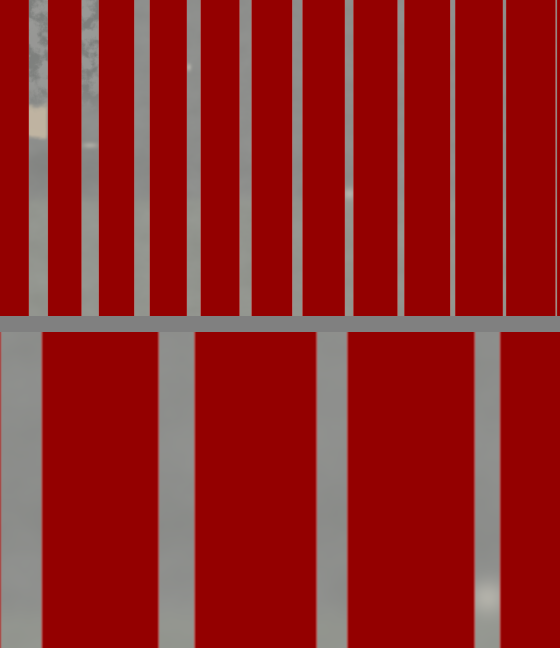
Top, the full canvas; bottom, a detail of the centre.
Write a Shadertoy shader that draws this pattern.

```glsl
vec2 hashGradient(vec2 cell) {
    vec2 h = vec2(dot(cell, vec2(127.1, 311.7)), dot(cell, vec2(269.5, 183.3)));
    return 2.0 * fract(sin(h) * 43758.5) - 1.0;
}

float gradientNoise(vec2 p) {
    vec2 i = floor(p), f = fract(p);
    vec2 u = f * f * f * (f * (f * 6.0 - 15.0) + 10.0);
    float a = dot(hashGradient(i), f);
    float b = dot(hashGradient(i + vec2(1, 0)), f - vec2(1, 0));
    float c = dot(hashGradient(i + vec2(0, 1)), f - vec2(0, 1));
    float d = dot(hashGradient(i + vec2(1, 1)), f - vec2(1, 1));
    return mix(mix(a, b, u.x), mix(c, d, u.x), u.y);
}

float fbm(vec2 p) {
    float sum = 0.0, amplitude = 0.5;
    for (int i = 0; i < 4; i++) {
        sum += amplitude * gradientNoise(p);
        p = p * 2.03 + 7.1;
        amplitude *= 0.5;
    }
    return sum;
}

float softSpot(vec2 p, vec2 center, vec2 radius) {
    vec2 q = (p - center) / radius;
    return exp(-dot(q, q));
}

// Hazy landscape seen through the gaps
vec3 backdrop(vec2 p) {
    float cloud = fbm(p * vec2(9.0, 12.0));
    float ground = 1.0 - smoothstep(0.35, 0.39, p.y);
    vec3 color = mix(vec3(0.555, 0.56, 0.55), vec3(0.575, 0.585, 0.56), ground);
    color += 0.05 * cloud;
    color -= 0.035 * softSpot(p, vec2(0.1, 0.47), vec2(0.4, 0.07));

    // Foliage at the upper left
    float leaves = smoothstep(-0.12, 0.18, fbm(p * 24.0));
    float crown = smoothstep(0.62, 0.75, p.y) * (1.0 - smoothstep(0.3, 0.36, p.x));
    color = mix(color, mix(vec3(0.62, 0.62, 0.61), vec3(0.45, 0.46, 0.45), leaves), 0.6 * crown);

    // Pale wall and small highlights
    float wall = smoothstep(0.56, 0.58, p.y + 0.04 * cloud)
               * (1.0 - smoothstep(0.63, 0.69, p.y + 0.15 * cloud))
               * (1.0 - smoothstep(0.14, 0.16, p.x));
    color = mix(color, vec3(0.77, 0.72, 0.64), 0.9 * wall);
    float glints = softSpot(p, vec2(0.598, 0.787), vec2(0.008, 0.012))
                 + softSpot(p, vec2(1.105, 0.387), vec2(0.02, 0.018))
                 + softSpot(p, vec2(0.285, 0.54), vec2(0.025, 0.01));
    return color + vec3(0.13, 0.12, 0.1) * glints;
}

// Signed distance to the nearest gap; both edges repeat at slightly different pitches
float gapDistance(float x) {
    float k = floor((x - 0.0914) * 6.0 + 0.3);
    float left = 0.0914 + k / 6.0;
    float right = 0.1516 + k * 0.1611;
    return max(left - x, x - right);
}

void mainImage(out vec4 fragColor, in vec2 fragCoord) {
    vec2 p = fragCoord / iResolution.y;
    float d = gapDistance(p.x);
    float soft = max(0.0022, 0.75 / iResolution.y);
    float bar = smoothstep(-soft, soft, d);
    vec3 color = mix(backdrop(p), vec3(0.58, 0.0, 0.0), bar);

    // Faint pink fringe where bar and gap meet
    float fringe = 4.0 * bar * (1.0 - bar);
    color += vec3(0.08, 0.05, 0.045) * fringe;
    fragColor = vec4(color, 1.0);
}
```
